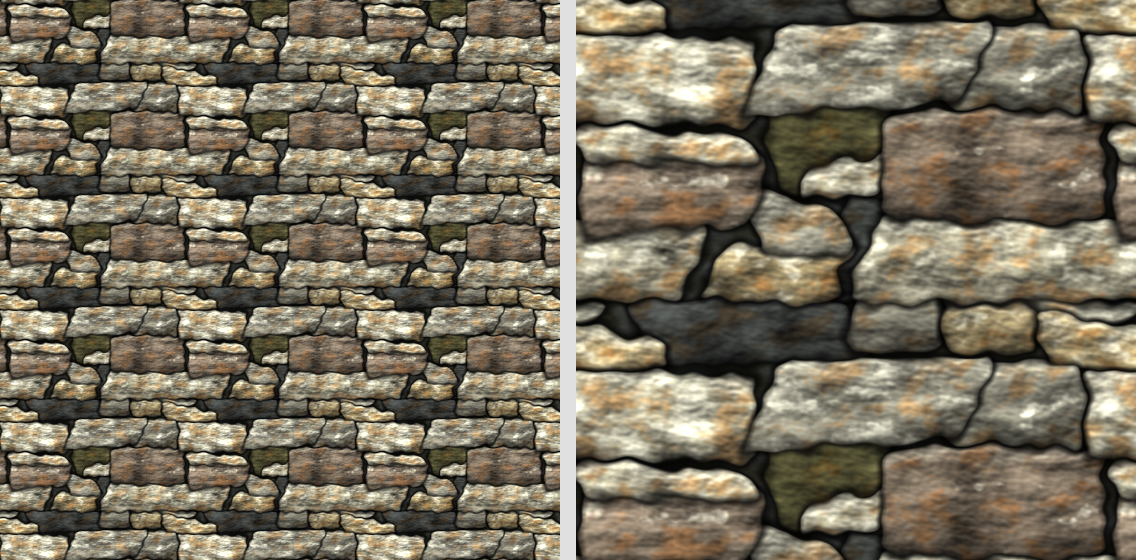
Left, the full canvas; right, a detail of the centre.
Write a WebGL 1 fragment shader that draws this texture.

```glsl
precision highp float;
uniform vec2 u_resolution;

// Layout units: SPAN units cover the canvas, y runs downward
const float SPAN = 768.0;
const vec2 TILE = vec2(244.5, 153.6);
const vec2 ORIGIN = vec2(95.0, 113.0);
const float WOBBLE = 5.0;
const float CORNER = 6.0;
const float JOINT = 4.5;
const float TONE = 1.0;
const float RELIEF = 1.7;

const vec3 SOIL = vec3(0.13, 0.13, 0.10);
const vec3 SLATE = vec3(0.24, 0.25, 0.24);
const vec3 OLIVE = vec3(0.32, 0.31, 0.20);
const vec3 BROWN = vec3(0.46, 0.41, 0.35);
const vec3 GREY = vec3(0.53, 0.52, 0.46);
const vec3 SAND = vec3(0.64, 0.62, 0.53);
const vec3 TAN = vec3(0.60, 0.54, 0.40);
const vec3 CREAM = vec3(0.93, 0.92, 0.83);
const vec3 RUST = vec3(1.04, 0.88, 0.72);

vec2 gradient(vec2 cell) {
  float angle = 6.2832 * fract(sin(dot(cell, vec2(127.1, 311.7))) * 43758.5);
  return vec2(cos(angle), sin(angle));
}

// Gradient noise that wraps once per tile
float corner(vec2 i, vec2 f, vec2 o, vec2 cells) {
  return dot(gradient(floor(mod(i + o + 0.5, cells))), f - o);
}

float noise(vec2 t, vec2 cells) {
  vec2 x = t * cells, i = floor(x), f = fract(x);
  vec2 s = f * f * f * (f * (f * 6.0 - 15.0) + 10.0);
  vec2 e = vec2(0.0, 1.0);
  return mix(mix(corner(i, f, e.xx, cells), corner(i, f, e.yx, cells), s.x),
             mix(corner(i, f, e.xy, cells), corner(i, f, e.yy, cells), s.x), s.y);
}

float fbm(vec2 t, vec2 cells) {
  float sum = 0.0, gain = 0.6;
  for (int k = 0; k < 4; k++) {
    sum += gain * noise(t, cells);
    t += vec2(0.137, 0.291);
    cells *= 2.0;
    gain *= 0.6;
  }
  return sum;
}

// Paints one stone. shape = taper, lean, slant; rock = tone, relief, blotch
void stone(inout vec3 col, vec2 p, vec3 rock, vec2 lo, vec2 hi, vec3 shape, vec3 tint, float pale) {
  vec2 h = 0.5 * (hi - lo);
  vec2 d = p - 0.5 * (lo + hi);
  d -= TILE * floor(d / TILE + 0.5);
  d.y -= shape.y * d.x;
  d.x -= shape.z * d.y;
  h.y *= 1.0 + shape.x * clamp(d.x / h.x, -1.0, 1.0);

  float r = min(CORNER, 0.6 * h.y);
  vec2 q = abs(d) - h + r;
  float dist = length(max(q, 0.0)) + min(max(q.x, q.y), 0.0) - r;

  // Weathered face: blotches, lit top rim, shaded foot
  float blotch = smoothstep(-0.05, 0.25, rock.z + pale - 0.5);
  float rim = 1.0 - smoothstep(1.0, 9.0, d.y + h.y + 14.0 * rock.x);
  vec3 face = tint * mix(vec3(1.0), RUST, smoothstep(0.0, 0.3, -rock.z));
  face = mix(face, CREAM, max(0.7 * blotch, min(1.5 * pale, 0.9) * rim));
  face *= 1.0 + TONE * rock.x + RELIEF * rock.y;
  face *= 1.0 - 0.35 * smoothstep(0.3, 1.0, d.y / h.y);
  face *= mix(0.6, 1.0, smoothstep(0.0, 3.0, -dist));

  float edge = max(0.8, 0.7 * SPAN / u_resolution.y);
  col *= 1.0 - 0.75 * (1.0 - smoothstep(0.0, JOINT, dist));
  col = mix(col, face, 1.0 - smoothstep(-edge, edge, dist));
}

void main() {
  vec2 uv = gl_FragCoord.xy / u_resolution;
  vec2 p = SPAN * vec2(uv.x, 1.0 - uv.y) - ORIGIN;
  vec2 t = fract(p / TILE);

  // Rock texture shared by all stones
  vec2 strata = vec2(9.0, 11.0);
  float tone = fbm(t, strata);
  float relief = fbm(t + vec2(0.004, 0.011), strata) - tone;
  vec3 rock = vec3(tone, relief, fbm(t + 0.37, vec2(11.0, 9.0)));
  p += WOBBLE * vec2(noise(t, vec2(17.0, 13.0)), noise(t + 0.43, vec2(19.0, 15.0)));

  // Recesses
  vec3 col = mix(SOIL, SLATE, smoothstep(-0.2, 0.3, tone)) * (1.0 + relief);
  stone(col, p, rock, vec2(36, 76), vec2(62, 128), vec3(0, 0, -0.2), SLATE, 0.0);
  stone(col, p, rock, vec2(-54, 126), vec2(46, 156), vec3(0, 0, 0.6), SLATE, 0.0);
  stone(col, p, rock, vec2(5, 36), vec2(62, 79), vec3(0.1, 0, 0.1), OLIVE, 0.04);
  stone(col, p, rock, vec2(20, 63), vec2(58, 79), vec3(0.4, -0.12, -0.5), SAND, 0.5);

  // Lower course
  stone(col, p, rock, vec2(43, 120), vec2(84, 151), vec3(0, 0, -0.2), GREY * 0.85, 0.15);
  stone(col, p, rock, vec2(86, 126), vec2(174, 137), vec3(-0.3, 0.03, 0), GREY, 0.25);
  stone(col, p, rock, vec2(84, 129), vec2(127, 151), vec3(0), TAN * 0.92, 0.3);
  stone(col, p, rock, vec2(129, 138), vec2(201, 158), vec3(-0.3, 0.1, 0.4), TAN * 1.1, 0.45);
  stone(col, p, rock, vec2(47, 91), vec2(216, 127), vec3(-0.1, 0.01, -0.4), SAND, 0.4);
  stone(col, p, rock, vec2(-23, 101), vec2(39, 127), vec3(0.12, 0, -0.4), TAN * 0.95, 0.4);
  stone(col, p, rock, vec2(-2, 81), vec2(40, 105), vec3(-0.2, 0.15, 0.2), GREY * 1.1, 0.3);

  // Upper course
  stone(col, p, rock, vec2(163, 58), vec2(245, 95), vec3(-0.1, -0.03, -0.1), BROWN * 1.12, 0.3);
  stone(col, p, rock, vec2(163, 49), vec2(243, 64), vec3(-0.2, 0.04, 0.3), SAND, 0.5);
  stone(col, p, rock, vec2(56, 40), vec2(158, 90), vec3(0.04, 0, 0), BROWN, 0.22);
  stone(col, p, rock, vec2(150, 6), vec2(243, 46), vec3(0, 0.02, 0), SAND * 1.08, 0.52);
  stone(col, p, rock, vec2(84, 2), vec2(149, 39), vec3(0), GREY * 0.95, 0.26);
  stone(col, p, rock, vec2(1, 1), vec2(100, 39), vec3(-0.06, -0.04, -0.5), GREY * 1.05, 0.38);

  gl_FragColor = vec4(clamp(col, 0.0, 1.0), 1.0);
}
```
